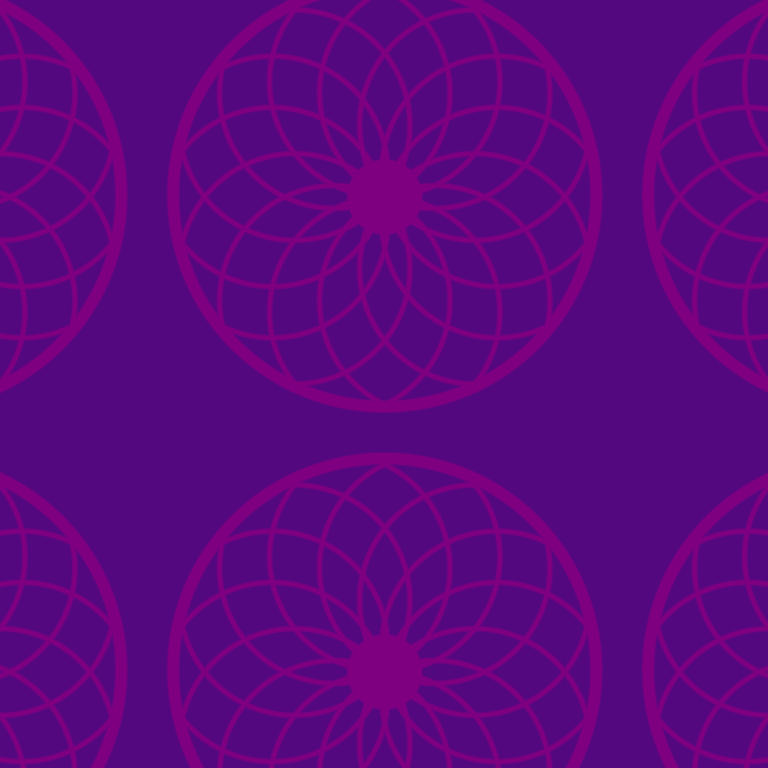
This pattern is drawn by a Shadertoy shader. Its source:

```glsl
#define PERIOD 0.6185
#define CENTRE vec2(0.501, 0.7435)
#define CIRCLES 14
#define CIRCLE_RADIUS 0.1500
#define LINE_HALF 0.0034
#define RING_RADIUS 0.2755
#define RING_HALF 0.0078
#define RING_LIFT 0.0025
#define CORE_RADIUS 0.0490
#define SOFTNESS 0.0018
#define GROUND vec3(0.325, 0.030, 0.500)
#define INK vec3(0.495, 0.000, 0.500)

const float TAU = 6.2831853;

float stroke(float dist, float halfWidth) {
    return abs(dist) - halfWidth;
}

// Equal circles through the centre, trimmed where they meet the ring
float rosette(vec2 p) {
    float d = length(p) - CORE_RADIUS;
    for (int i = 0; i < CIRCLES; i++) {
        float angle = TAU * (float(i) + 0.5) / float(CIRCLES);
        vec2 hub = CIRCLE_RADIUS * vec2(cos(angle), sin(angle));
        d = min(d, stroke(length(p - hub) - CIRCLE_RADIUS, LINE_HALF));
    }
    return max(d, length(p) - RING_RADIUS);
}

float ring(vec2 p) {
    return stroke(length(p - vec2(0.0, RING_LIFT)) - RING_RADIUS, RING_HALF);
}

void mainImage(out vec4 fragColor, in vec2 fragCoord) {
    vec2 uv = fragCoord / iResolution.y;

    // Square grid of medallions
    vec2 cell = mod(uv - CENTRE + 0.5 * PERIOD, PERIOD) - 0.5 * PERIOD;
    float d = min(rosette(cell), ring(cell));

    // Soft edge, never narrower than a pixel
    float edge = max(SOFTNESS, 0.75 / iResolution.y);
    float coverage = 1.0 - smoothstep(-edge, edge, d);
    fragColor = vec4(mix(GROUND, INK, coverage), 1.0);
}
```
